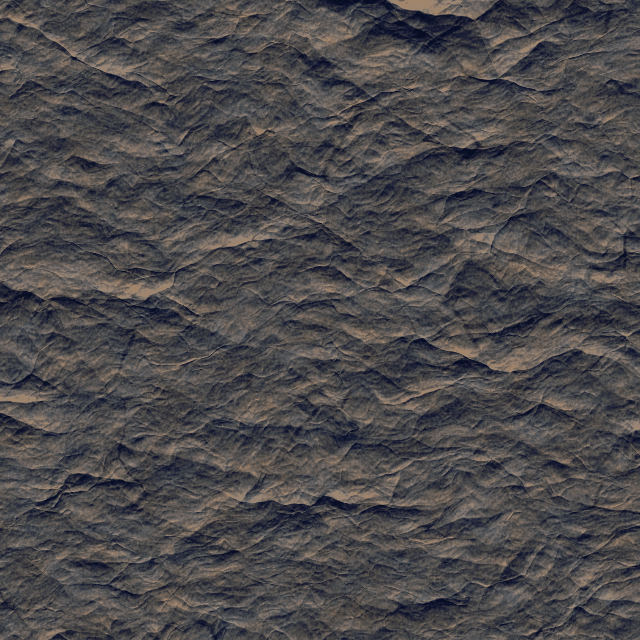
Write a WebGL 1 fragment shader that draws this texture.

```glsl
precision highp float;
// Crumpled dark paper: angular facets and creases lit from above, navy shadows and tan highlights.
uniform vec2 u_resolution;

const vec3 INK   = vec3(0.03, 0.05, 0.13);
const vec3 NAVY  = vec3(0.10, 0.11, 0.19);
const vec3 SLATE = vec3(0.20, 0.20, 0.23);
const vec3 GREY  = vec3(0.29, 0.29, 0.29);
const vec3 ASH   = vec3(0.405, 0.385, 0.38);
const vec3 PALE  = vec3(0.57, 0.52, 0.48);
const vec3 WARM_SHIFT = vec3(0.13, 0.0, -0.14);
const vec2 LIGHT = vec2(-0.25, 0.97);

vec2 hash2(vec2 p) {
  vec3 q = fract(p.xyx * vec3(0.1031, 0.1030, 0.0973));
  q += dot(q, q.yzx + 33.33);
  return fract((q.xx + q.yz) * q.zy);
}

vec2 latticeGradient(vec2 cell) {
  float angle = 6.2832 * hash2(cell).x;
  return vec2(cos(angle), sin(angle));
}

float gradientNoise(vec2 p) {
  vec2 i = floor(p), f = p - i;
  vec2 u = f * f * f * (f * (f * 6.0 - 15.0) + 10.0);
  vec2 e = vec2(1.0, 0.0);
  float bottom = mix(dot(latticeGradient(i), f),
                     dot(latticeGradient(i + e.xy), f - e.xy), u.x);
  float top = mix(dot(latticeGradient(i + e.yx), f - e.yx),
                  dot(latticeGradient(i + e.xx), f - e.xx), u.x);
  return mix(bottom, top, u.y);
}

float fbm(vec2 p) {
  float sum = 0.0, amp = 0.6;
  for (int i = 0; i < 4; i++) {
    sum += amp * gradientNoise(p);
    p = p * 2.1 + 17.3;
    amp *= 0.65;
  }
  return sum;
}

vec2 rotate(vec2 p, float angle) {
  float c = cos(angle), s = sin(angle);
  return vec2(c * p.x - s * p.y, s * p.x + c * p.y);
}

vec2 warp(vec2 p, float freq, float amount) {
  return p + amount * vec2(gradientNoise(p * freq + 41.7),
                           gradientNoise(p * freq + 83.2));
}

// Planar facets: gap of squared distances to the two nearest cell points, zero on creases.
float facetGap(vec2 p) {
  vec2 cell = floor(p), f = p - cell;
  float nearest = 9.0, second = 9.0;
  for (int y = -1; y <= 1; y++) {
    for (int x = -1; x <= 1; x++) {
      vec2 o = vec2(float(x), float(y));
      vec2 d = o + hash2(cell + o) - f;
      float dist = dot(d, d);
      second = min(second, max(nearest, dist));
      nearest = min(nearest, dist);
    }
  }
  return second - nearest;
}

// Straight creases at several scales, each present only in patches.
float paperHeight(vec2 p) {
  float height = 0.0, freq = 6.5, steepness = 0.75;
  for (int i = 0; i < 5; i++) {
    float k = float(i);
    vec2 q = rotate(p, 0.5 * sin(k * 2.4 + 0.6)) * vec2(0.55, 1.0) * freq + k * 23.7 + 5.0;
    float gap = facetGap(q);
    float patches = smoothstep(-0.25, 0.45, gradientNoise(q * 0.7 + 61.0));
    float ridge = exp(-3.5 * gap) / 3.5 - 0.25 * gap;
    float fold = 0.5 * abs(gradientNoise(q * 1.3 + 33.0));
    height += steepness / freq * (patches * ridge - fold);
    freq *= 1.85;
    steepness *= 0.97;
  }
  return height;
}

float reliefLight(vec2 p, float reach) {
  vec2 d = LIGHT * reach;
  return (paperHeight(p - d) - paperHeight(p + d)) / (2.0 * reach);
}

float band(float t, float low, float high) {
  return clamp((t - low) / (high - low), 0.0, 1.0);
}

vec3 paperColor(float tone) {
  vec3 c = mix(INK, NAVY, band(tone, 0.0, 0.11));
  c = mix(c, SLATE, band(tone, 0.11, 0.20));
  c = mix(c, GREY, band(tone, 0.20, 0.29));
  c = mix(c, ASH, band(tone, 0.29, 0.40));
  return mix(c, PALE, band(tone, 0.40, 0.54));
}

void main() {
  vec2 uv = gl_FragCoord.xy / min(u_resolution.x, u_resolution.y);
  vec2 p = warp(warp(warp(uv, 5.0, 0.03), 24.0, 0.009), 75.0, 0.002);

  // Relief, stains and fibre grain
  float light = reliefLight(p, 0.0009);
  float stain = fbm(p * vec2(7.0, 11.0) + 30.0);
  float mottle = fbm(uv * 55.0 + 12.0);
  float grain = gradientNoise(uv * 235.0) + 0.6 * gradientNoise(uv * 410.0 + 7.0);
  float tone = 0.297 + 0.105 * light + 0.05 * stain + 0.06 * mottle + 0.09 * grain;

  // Hairline splits along a few creases
  float split = 1.0 - smoothstep(0.01, 0.05, facetGap(p * vec2(5.0, 8.0) + 3.0));
  tone -= 0.12 * split * smoothstep(0.1, 0.35, gradientNoise(p * 7.0 + 52.0));

  // Rust follows lit folds, blue gathers in the shade
  float warmth = 0.9 * fbm(p * vec2(13.0, 20.0) + 70.0) + 0.6 * mottle + 0.2 * light;
  vec3 color = paperColor(tone) * (1.0 + WARM_SHIFT * clamp(warmth, -0.7, 0.9));
  gl_FragColor = vec4(clamp(color, 0.0, 1.0), 1.0);
}
```
